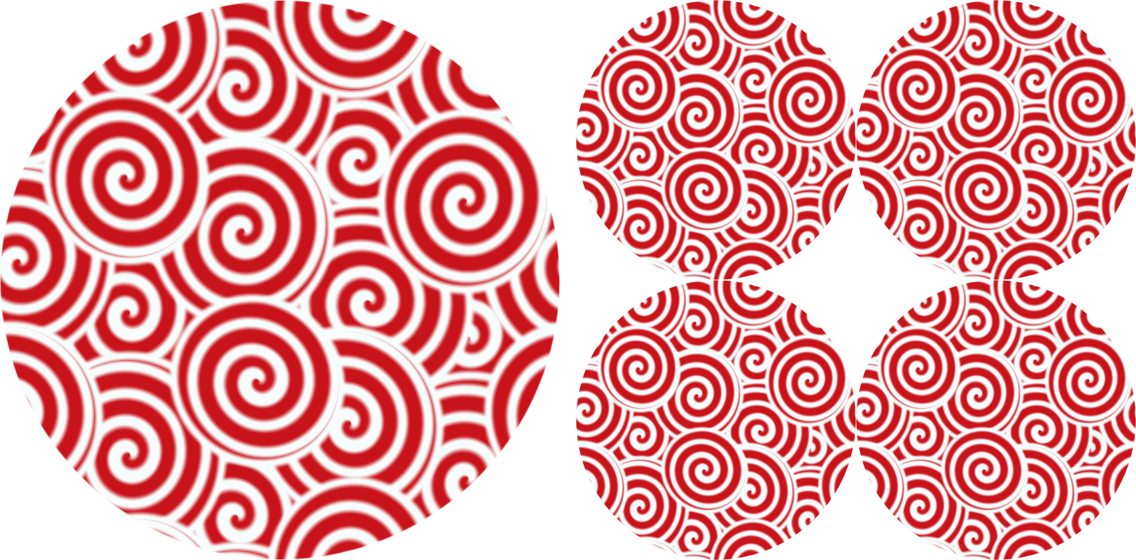
Left, the tile; right, the same tile 2 across and 2 down.
Give the GLSL for this pattern, as a Shadertoy shader.

```glsl
// A round field of overlapping red spirals on white, repeating seamlessly

const float TAU = 6.2831853;
const int SPIRALS = 20;

vec2 hash2(float n) {
    return fract(sin(vec2(n * 12.99 + 1.7, n * 78.23 + 4.1)) * 4375.85);
}

// Soft coverage of a signed distance, never thinner than a pixel
float cover(float dist) {
    float soft = max(0.0055, 0.8 / iResolution.y);
    return 1.0 - smoothstep(-soft, soft, dist);
}

// Signed distance to an Archimedean arm that thickens away from its centre
float spiralArm(float radius, float angle) {
    float pitch = 0.047;
    float phase = radius / pitch - angle / TAU - 0.5;
    float slope = length(vec2(1.0 / pitch, 1.0 / (TAU * max(radius, 0.0005))));
    float halfWidth = mix(0.0075, 0.0142, smoothstep(0.0, 0.085, radius));
    return abs(phase - round(phase)) / slope - halfWidth;
}

// Ink amount: discs painted from the widest at the bottom to the smallest on top
float spiralInk(vec2 uv) {
    float ink = 0.0;
    for (int i = 0; i < SPIRALS; i++) {
        // Shuffled points of a wrapping lattice, slightly jittered
        float site = float((i * 7) % SPIRALS);
        vec2 rnd = hash2(site);
        vec2 centre = vec2(site * 0.4 + 0.04, site * 0.05 + 0.03) + (rnd - 0.5) * 0.042;
        vec2 offset = uv - centre;
        offset -= round(offset);

        // Small turn and oval wobble for a drawn look
        float angle = atan(offset.y, offset.x);
        float radius = length(offset) * (1.0 + 0.03 * sin(2.0 * angle + TAU * rnd.x));
        float twist = (rnd.y - 0.5) * 1.2;

        float discRadius = mix(0.19, 0.138, float(i) / float(SPIRALS - 1));
        float arm = cover(max(spiralArm(radius, angle + twist), radius - discRadius));
        ink = mix(ink, arm, cover(radius - discRadius - 0.014));
    }
    return ink;
}

void mainImage(out vec4 fragColor, in vec2 fragCoord) {
    vec2 uv = fragCoord / iResolution.xy;
    vec3 paper = vec3(0.97, 0.99, 0.99);
    vec3 red = vec3(0.79, 0.075, 0.10);
    vec3 colour = mix(paper, red, spiralInk(uv));

    // Round outline on plain white
    float edge = max(0.002, 0.8 / iResolution.y);
    float inside = 1.0 - smoothstep(-edge, edge, length(uv - 0.5) - 0.499);
    fragColor = vec4(mix(vec3(1.0), colour, inside), 1.0);
}
```
